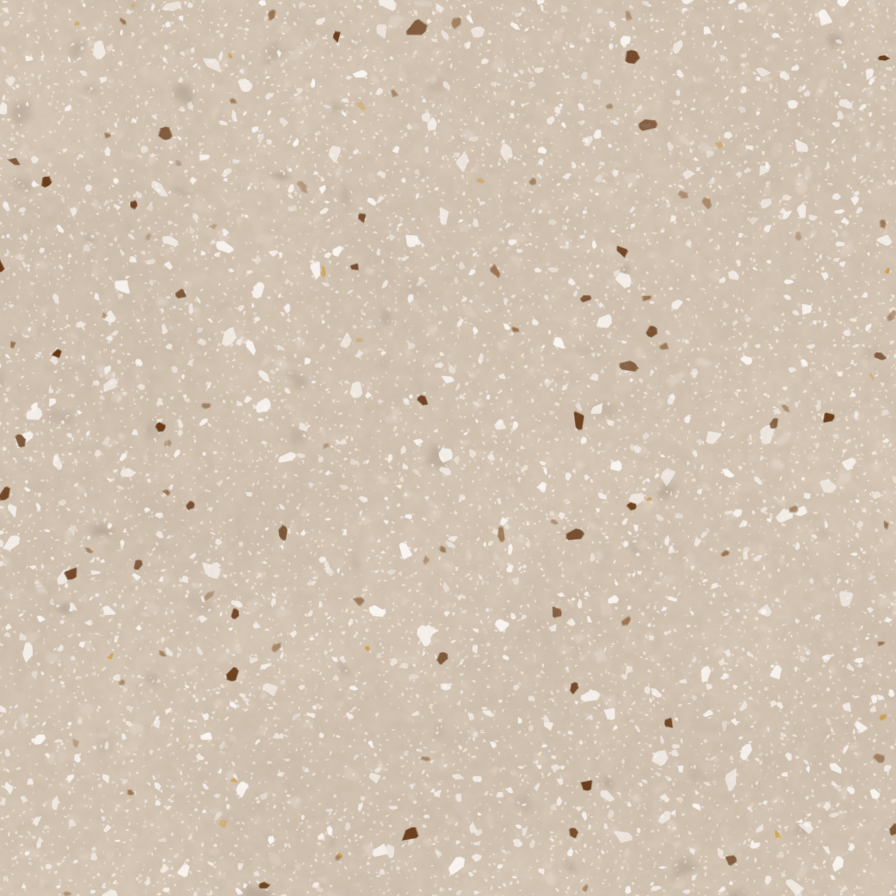
Write a WebGL 2 fragment shader that draws this texture.

```glsl
#version 300 es
precision highp float;
// Speckled beige solid-surface stone with white, brown and amber chips.

uniform vec2 u_resolution;
out vec4 fragColor;

const float TAU = 6.2831853;

const vec3 BEIGE = vec3(0.822, 0.760, 0.692);
const vec3 WHITE = vec3(0.975, 0.960, 0.945);
const vec3 CREAM = vec3(0.900, 0.855, 0.810);
const vec3 BROWN = vec3(0.400, 0.220, 0.085);
const vec3 TAN   = vec3(0.570, 0.415, 0.270);
const vec3 SMOKE = vec3(0.600, 0.530, 0.480);
const vec3 AMBER = vec3(0.800, 0.610, 0.260);

// Four random values in 0..1 for a lattice cell and a seed.
vec4 hash4(vec2 cell, float seed) {
    uvec4 v = uvec4(ivec4(ivec2(cell), int(seed), 17));
    v = v * 1664525u + 1013904223u;
    v += v.yzxw * v.wxyz;
    v ^= v >> 16u;
    v += v.yzxw * v.wxyz;
    v ^= v >> 15u;
    v += v.wxyz * v.zwxy;
    return vec4(v >> 8u) / 16777216.0;
}

float valueNoise(vec2 p, float seed) {
    vec2 i = floor(p), f = fract(p);
    f = f * f * (3.0 - 2.0 * f);
    float low = mix(hash4(i, seed).x, hash4(i + vec2(1, 0), seed).x, f.x);
    float high = mix(hash4(i + vec2(0, 1), seed).x, hash4(i + vec2(1, 1), seed).x, f.x);
    return mix(low, high, f.y);
}

// Signed noise around zero, summed over octaves.
float fbm(vec2 p, float seed) {
    float sum = 0.0, gain = 0.5;
    for (int i = 0; i < 4; i++) {
        sum += gain * (valueNoise(p, seed + float(i)) - 0.5);
        p = p * 2.03 + 7.1;
        gain *= 0.5;
    }
    return sum;
}

// Distance to a crushed chip: an uneven, slightly rounded polygon.
float chipDistance(vec2 p, float radius, float stretch, float angle, vec4 shape) {
    float c = cos(angle), s = sin(angle);
    p = mat2(c, -s, s, c) * p;
    p *= vec2(1.0 / stretch, stretch);
    float d = length(p) - radius;
    for (int i = 0; i < 5; i++) {
        float k = float(i);
        float turn = (k + 0.7 * fract(shape.x * 7.0 + k * 0.618)) * TAU / 5.0;
        float reach = radius * mix(0.55, 1.0, fract(shape.y * 5.0 + k * 0.381));
        d = max(d, dot(p, vec2(cos(turn), sin(turn))) - reach);
    }
    return d;
}

// Opacity of a scattered layer; size and alpha hold the smallest and largest.
float chips(vec2 uv, float cells, float density, vec2 size, vec2 alpha, float blur, float seed) {
    vec2 home = floor(uv * cells);
    float cover = 0.0;
    for (int y = -1; y <= 1; y++)
    for (int x = -1; x <= 1; x++) {
        vec2 cell = home + vec2(x, y);
        vec4 place = hash4(cell, seed);
        if (place.z > density) continue;
        vec4 shape = hash4(cell, seed + 50.0);
        float radius = mix(size.x, size.y, place.w * place.w);
        float stretch = mix(1.0, 1.35, shape.z);
        vec2 offset = uv - (cell + place.xy) / cells;
        float d = chipDistance(offset, radius, stretch, shape.w * TAU, shape);
        float opacity = mix(alpha.x, alpha.y, fract(shape.x * 13.0 + shape.z));
        cover = max(cover, opacity * (1.0 - smoothstep(-blur, blur, d)));
    }
    return cover;
}

void main() {
    float side = min(u_resolution.x, u_resolution.y);
    vec2 uv = gl_FragCoord.xy / side;
    float edge = max(0.0011, 0.6 / side);

    // Resin ground with faint clouds and fine grain
    vec3 color = BEIGE + 0.035 * fbm(uv * 7.0, 1.0);
    color += 0.050 * fbm(uv * 90.0, 11.0) * vec3(0.9, 1.0, 1.1);

    // Chips buried below the surface
    color = mix(color, SMOKE, chips(uv, 11.0, 0.45, vec2(0.006, 0.014), vec2(0.08, 0.42), 0.007, 21.0));
    color = mix(color, CREAM, chips(uv, 30.0, 0.45, vec2(0.004, 0.009), vec2(0.15, 0.55), 0.003, 22.0));

    // White chips from dust to coarse
    color = mix(color, WHITE, chips(uv, 120.0, 0.55, vec2(0.0012, 0.0023), vec2(0.2, 0.75), edge, 31.0));
    color = mix(color, WHITE, chips(uv, 48.0, 0.55, vec2(0.0022, 0.0050), vec2(0.4, 0.95), edge, 32.0));
    color = mix(color, WHITE, chips(uv, 21.0, 0.50, vec2(0.0042, 0.0105), vec2(0.65, 1.0), edge, 33.0));

    // Sparse amber and brown chips
    color = mix(color, AMBER, chips(uv, 11.0, 0.20, vec2(0.0030, 0.0055), vec2(0.4, 0.9), edge, 41.0));
    color = mix(color, TAN, chips(uv, 13.0, 0.35, vec2(0.0035, 0.0070), vec2(0.4, 0.95), 1.5 * edge, 42.0));
    color = mix(color, BROWN, chips(uv, 10.0, 0.40, vec2(0.0050, 0.0110), vec2(0.7, 1.0), 1.2 * edge, 43.0));

    fragColor = vec4(clamp(color, 0.0, 1.0), 1.0);
}
```
